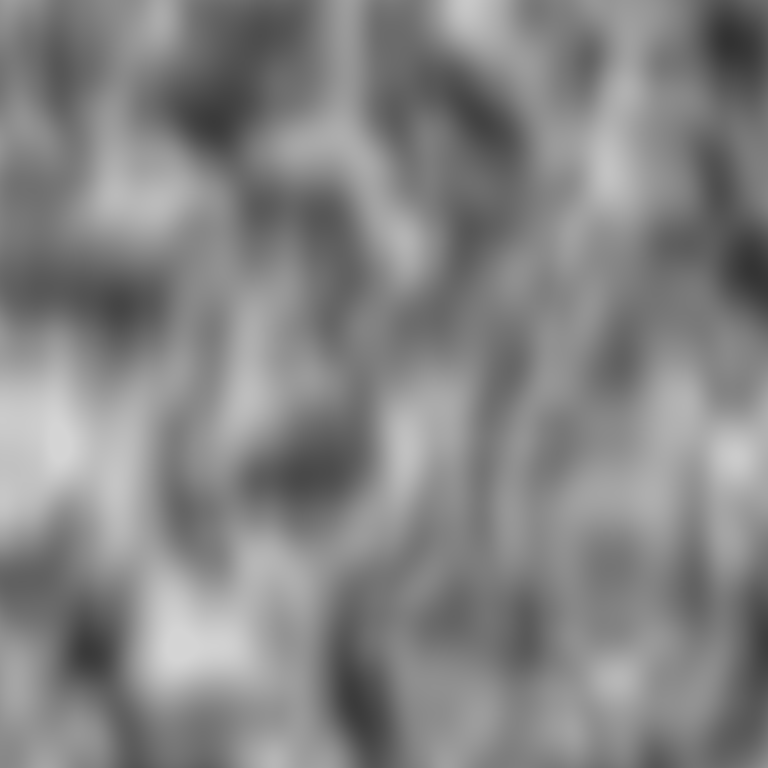
Write a Shadertoy shader that draws this texture.

```glsl
const vec2 CELLS = vec2(6.5, 4.3);     // base cells across the canvas, taller than wide
const vec2 OFFSET = vec2(13.37, 5.71);
const int OCTAVES = 2;
const float GAIN = 0.48;
const float WARP = 0.16;               // sideways bending of the blobs, in cells
const float MEAN_GREY = 0.525;
const float CONTRAST = 0.49;
const float DARKEST = 0.15;
const float LIGHTEST = 0.83;

// Random unit gradient for a lattice point
vec2 gradientAt(ivec2 cell) {
    uvec2 q = uvec2(cell + 4096) * uvec2(1597334673u, 3812015801u);
    uint h = q.x ^ q.y;
    h = (h ^ (h >> 15)) * 2246822519u;
    h = (h ^ (h >> 13)) * 3266489917u;
    h ^= h >> 16;
    float angle = 6.28318 * float(h & 65535u) / 65536.0;
    return vec2(cos(angle), sin(angle));
}

// Gradient noise with quintic blending, centred on zero
float gradientNoise(vec2 p) {
    ivec2 cell = ivec2(floor(p));
    vec2 f = fract(p);
    vec2 w = f * f * f * (f * (f * 6.0 - 15.0) + 10.0);
    float a = dot(gradientAt(cell), f);
    float b = dot(gradientAt(cell + ivec2(1, 0)), f - vec2(1.0, 0.0));
    float c = dot(gradientAt(cell + ivec2(0, 1)), f - vec2(0.0, 1.0));
    float d = dot(gradientAt(cell + ivec2(1, 1)), f - vec2(1.0));
    return mix(mix(a, b, w.x), mix(c, d, w.x), w.y);
}

// Octaves of noise, each shifted so that the lattices do not line up
float cloud(vec2 p) {
    float sum = 0.0;
    float amplitude = 1.0;
    for (int i = 0; i < OCTAVES; i++) {
        sum += amplitude * gradientNoise(p);
        p = p * 2.03 + vec2(17.3, 31.6);
        amplitude *= GAIN;
    }
    return sum;
}

void mainImage(out vec4 fragColor, in vec2 fragCoord) {
    vec2 uv = fragCoord / iResolution.y;
    vec2 p = uv * CELLS + OFFSET;

    // Gentle bend gives slanted edges
    vec2 bend = vec2(gradientNoise(p + 41.3), gradientNoise(p + 87.9));
    float grey = MEAN_GREY + CONTRAST * cloud(p + WARP * bend);

    fragColor = vec4(vec3(clamp(grey, DARKEST, LIGHTEST)), 1.0);
}
```
